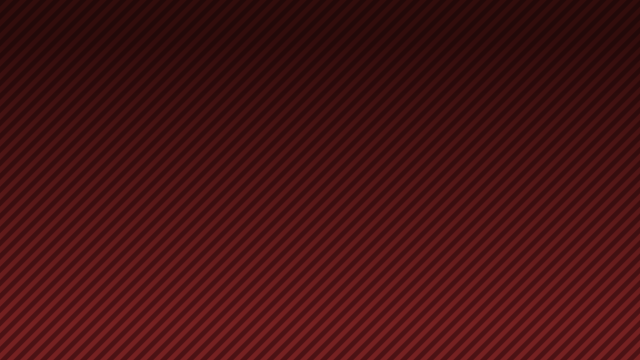
This pattern is drawn by a Shadertoy shader. Its source:

```glsl
const float REPEATS_DOWN = 27.0;   // 48 across on a 16:9 canvas
const float LIGHT_SHARE = 0.5;     // part of each repeat taken by the light stripe
const float PHASE = 0.5;           // start of the light stripe within a repeat
const float RAMP_LOW = 0.1;        // heights where the vertical fade begins and ends
const float RAMP_HIGH = 0.9;
const vec3 LIGHT_BOTTOM = vec3(0.460, 0.128, 0.128);
const vec3 LIGHT_TOP = vec3(0.200, 0.050, 0.048);
const vec3 DARK_BOTTOM = vec3(0.295, 0.070, 0.080);
const vec3 DARK_TOP = vec3(0.135, 0.034, 0.034);

// Coverage of a stripe centred in each unit repeat, with a soft edge
float stripeCoverage(float position, float share, float blur) {
    float fromCentre = abs(fract(position) - 0.5);
    return clamp((0.5 * share - fromCentre) / blur + 0.5, 0.0, 1.0);
}

void mainImage(out vec4 fragColor, in vec2 fragCoord) {
    vec2 uv = fragCoord / iResolution.y;

    // Diagonal stripes rising to the right
    float diagonal = (uv.x - uv.y) * REPEATS_DOWN;
    float pixelSpan = sqrt(2.0) * REPEATS_DOWN / iResolution.y;
    float centreShift = 0.5 - PHASE - 0.5 * LIGHT_SHARE;
    float light = stripeCoverage(diagonal + centreShift, LIGHT_SHARE, pixelSpan);

    // Vertical fade from bright red to near black
    float fade = clamp((uv.y - RAMP_LOW) / (RAMP_HIGH - RAMP_LOW), 0.0, 1.0);
    vec3 lightColor = mix(LIGHT_BOTTOM, LIGHT_TOP, fade);
    vec3 darkColor = mix(DARK_BOTTOM, DARK_TOP, fade);

    fragColor = vec4(mix(darkColor, lightColor, light), 1.0);
}
```
